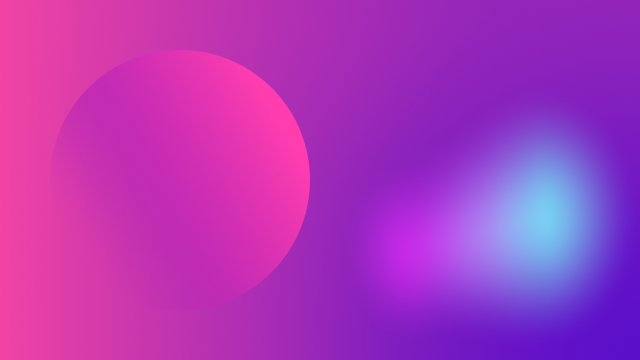
Give the GLSL for this background, as a WebGL 1 fragment shader.

```glsl
precision highp float;
// Pink-to-indigo gradient with a translucent magenta disc and a soft two-tone glow.

uniform vec2 u_resolution;

#define DISC_CENTER vec2(0.5, 0.5)
#define DISC_RADIUS 0.361
#define GLOW_LEFT vec2(1.146, 0.306)
#define GLOW_RIGHT vec2(1.500, 0.394)
#define GLOW_RADII vec2(0.205, 0.285)
#define GLOW_SQUASH 0.77
#define GRAIN 0.004

const vec3 PINK = vec3(0.945, 0.265, 0.645);
const vec3 PURPLE = vec3(0.580, 0.150, 0.725);
const vec3 INDIGO = vec3(0.360, 0.060, 0.790);
const vec3 HOT_PINK = vec3(1.000, 0.240, 0.685);
const vec3 ORCHID = vec3(0.725, 0.155, 0.710);
const vec3 MAGENTA = vec3(0.780, 0.165, 0.910);
const vec3 LILAC = vec3(0.640, 0.580, 0.945);
const vec3 CYAN = vec3(0.470, 0.820, 0.950);

float hash(vec2 p) {
  vec3 q = fract(vec3(p.xyx) * 0.1031);
  q += dot(q, q.yzx + 33.33);
  return fract((q.x + q.y) * q.z);
}

// Pink on the left, purple in the middle, indigo in the lower right corner.
vec3 backdrop(vec2 p, float aspect) {
  float stretch = 1.0 - 0.2 * smoothstep(0.4, 1.0, p.y);
  float across = clamp(p.x / aspect * 1.6 * stretch, 0.0, 1.0);
  vec3 color = mix(PURPLE, PINK, pow(1.0 - across, 1.3));
  float corner = 1.0 - smoothstep(0.0, 1.15, distance(p, vec2(aspect, 0.0)));
  return mix(color, INDIGO, corner);
}

// Disc lit from the upper right that fades away at the lower left.
vec3 addDisc(vec3 base, vec2 p, float pixel) {
  vec2 q = (p - DISC_CENTER) / DISC_RADIUS;
  float light = clamp((dot(q, vec2(0.87, 0.5)) + 0.6) / 1.5, 0.0, 1.0);
  vec3 color = mix(ORCHID, HOT_PINK, pow(light, 1.6));
  float opacity = smoothstep(-1.0, 0.1, dot(q, vec2(0.8, 0.6)));
  float edge = (length(q) - 1.0) * DISC_RADIUS;
  float inside = 1.0 - smoothstep(-pixel, pixel, edge);
  return mix(base, color, inside * opacity);
}

// Blurred capsule, wider on its cyan end than on its magenta end.
vec3 addGlow(vec3 base, vec2 p) {
  vec2 squash = vec2(1.0, GLOW_SQUASH);
  vec2 axis = (GLOW_RIGHT - GLOW_LEFT) * squash;
  vec2 q = (p - GLOW_LEFT) * squash;
  float along = clamp(dot(q, axis) / dot(axis, axis), 0.0, 1.0);
  float radius = mix(GLOW_RADII.x, GLOW_RADII.y, smoothstep(0.0, 1.0, along));
  float mask = 1.0 - smoothstep(0.0, radius, length(q - axis * along));
  float tint = (p.x - GLOW_LEFT.x) / (GLOW_RIGHT.x - GLOW_LEFT.x);
  vec3 color = mix(MAGENTA, LILAC, smoothstep(-0.1, 0.8, tint));
  color = mix(color, CYAN, smoothstep(0.55, 1.1, tint));
  return mix(base, color, mask);
}

void main() {
  vec2 p = gl_FragCoord.xy / u_resolution.y;
  float aspect = u_resolution.x / u_resolution.y;
  float pixel = 0.75 / u_resolution.y;

  vec3 color = backdrop(p, aspect);
  color = addDisc(color, p, pixel);
  color = addGlow(color, p);

  // Faint dither against banding.
  color += (hash(gl_FragCoord.xy) - 0.5) * GRAIN;
  gl_FragColor = vec4(color, 1.0);
}
```
